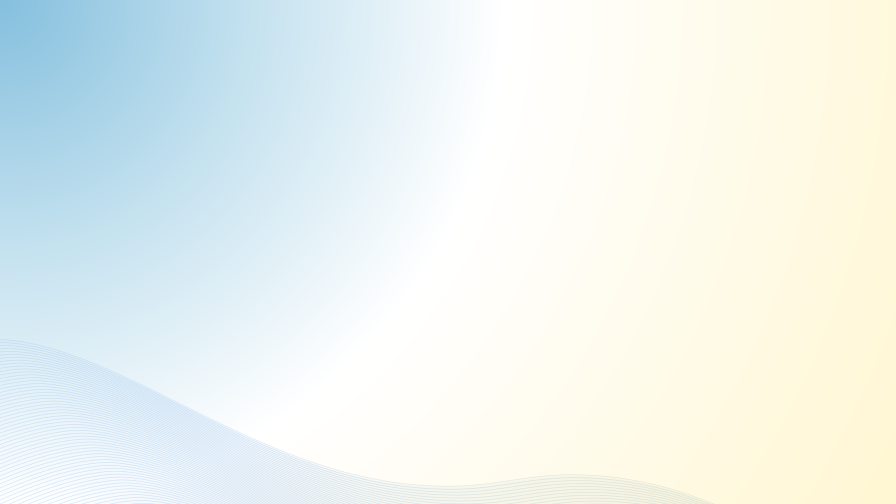
Reproduce this background procedurally as a Shadertoy shader.

```glsl
// A soft radial sweep from sky blue through white to cream, centred on the
// upper left corner, above a fan of fine wave lines along the bottom edge.
// Lengths are in canvas heights; each line is a shifted copy of one ridge.

#define LINE_COUNT 70
#define LINE_WIDTH 0.0014
#define LINE_ALPHA 0.42
#define FAN_SHIFT 0.35
#define FAN_DROP 0.40
#define WHITE_RADIUS 1.0
#define CREAM_RADIUS 2.05

const float PI = 3.14159265;
const float VALLEY_X = 0.891;
const float CREST_X = 1.134;

const vec3 SKY_DEEP = vec3(0.52, 0.75, 0.87);
const vec3 SKY_MID = vec3(0.77, 0.885, 0.938);
const vec3 CREAM = vec3(1.0, 0.965, 0.82);
const vec3 LINE_BLUE = vec3(0.62, 0.77, 0.93);
const vec3 LINE_SAGE = vec3(0.72, 0.79, 0.79);

// Height of the top wave: a large hill, a valley, then a low crest.
float ridge(float x) {
    x = abs(x);
    if (x < VALLEY_X)
        return 0.1805 + 0.1455 * cos(PI * pow(x / VALLEY_X, 0.85));
    if (x < CREST_X)
        return 0.0465 - 0.0115 * cos(PI * (x - VALLEY_X) / (CREST_X - VALLEY_X));
    return 0.058 - 0.73 * (x - CREST_X) * (x - CREST_X);
}

// Blue inside the white ring, cream outside it.
vec3 backdrop(vec2 p) {
    float r = distance(p, vec2(0.0, 1.0)) / WHITE_RADIUS;
    vec3 sky = mix(SKY_DEEP, SKY_MID, clamp(r * 2.0, 0.0, 1.0));
    sky = mix(sky, vec3(1.0), clamp(r * 2.0 - 1.0, 0.0, 1.0));
    float warmth = (r - 1.0) / (CREAM_RADIUS / WHITE_RADIUS - 1.0);
    return mix(sky, CREAM, clamp(warmth, 0.0, 1.0));
}

// Opacity left after crossing every line of the fan.
float fanTransparency(vec2 p, float pixel) {
    float clear = 1.0;
    float halfWidth = 0.5 * max(LINE_WIDTH, pixel);
    float thinness = min(LINE_WIDTH / pixel, 1.0);
    for (int i = 0; i < LINE_COUNT; i++) {
        float t = float(i) / float(LINE_COUNT - 1);
        float x = p.x - FAN_SHIFT * t;
        float y = ridge(x);
        float slope = (ridge(x + 0.002) - y) / 0.002;
        float d = abs(p.y - y + FAN_DROP * t) / sqrt(1.0 + slope * slope);
        float cover = 1.0 - smoothstep(halfWidth - 0.5 * pixel, halfWidth + 0.5 * pixel, d);
        clear *= 1.0 - LINE_ALPHA * thinness * cover;
    }
    return clear;
}

void mainImage(out vec4 fragColor, in vec2 fragCoord) {
    float pixel = 1.0 / iResolution.y;
    vec2 p = fragCoord * pixel;
    vec3 color = backdrop(p);

    // Wave lines, with a faint veil between them
    float top = ridge(p.x);
    if (p.y < top + 2.0 * pixel) {
        vec3 lineColor = mix(LINE_BLUE, LINE_SAGE, smoothstep(0.3, 1.2, p.x));
        float veil = 0.12 * smoothstep(0.0, 2.0 * pixel, top - p.y);
        veil *= smoothstep(0.0, 0.4, p.x);
        color = mix(color, lineColor, veil);
        color = mix(lineColor, color, fanTransparency(p, pixel));
    }
    fragColor = vec4(color, 1.0);
}
```
